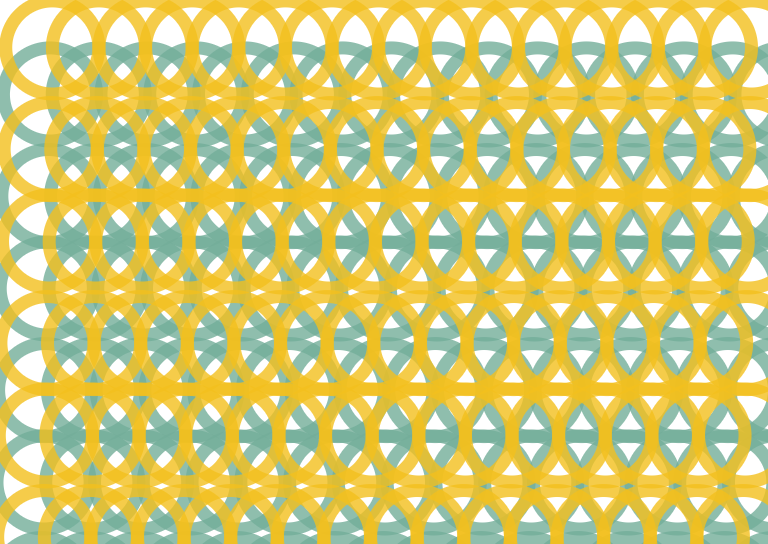
Give the GLSL for this pattern, as a Shadertoy shader.

```glsl
// Overlapping rows of translucent yellow rings laid over rows of translucent teal rings.
// All lengths are fractions of the canvas width, measured from the top left.
#define RADIUS 0.0606
#define STROKE 0.0169
#define ROW_PITCH 0.1263
#define ROW_PAIRING 0.0060
#define ROW_DRIFT 0.0021
#define YELLOW_PITCH 0.0607
#define TEAL_PITCH 0.0635
#define OPACITY 0.8
#define YELLOW vec3(0.953, 0.752, 0.115)
#define TEAL vec3(0.450, 0.680, 0.600)
#define COLUMNS 16
#define ROWS 6

// Antialiased coverage of one ring outline
float ringCoverage(vec2 p, float pixel) {
    float edge = abs(length(p) - RADIUS) - 0.5 * STROKE;
    return clamp(0.5 - edge / pixel, 0.0, 1.0);
}

// Light left after passing through every ring of a layer
float layerTransmission(vec2 p, vec2 firstCenter, float columnPitch, float pixel) {
    float light = 1.0;
    for (int row = 0; row < ROWS; row++) {
        float r = float(row);
        // Odd rows sit lower, so rows touch in pairs; each row slips left
        float pairing = ROW_PAIRING * mod(r, 2.0);
        vec2 rowStart = firstCenter + vec2(-ROW_DRIFT * r, ROW_PITCH * r + pairing);
        if (abs(p.y - rowStart.y) > RADIUS + STROKE) continue;
        for (int column = 0; column < COLUMNS; column++) {
            vec2 center = rowStart + vec2(columnPitch * float(column), 0.0);
            light *= 1.0 - OPACITY * ringCoverage(p - center, pixel);
        }
    }
    return light;
}

void mainImage(out vec4 fragColor, in vec2 fragCoord) {
    float pixel = 1.0 / iResolution.x;
    vec2 p = vec2(fragCoord.x, iResolution.y - fragCoord.y) * pixel;

    // Teal rings on white paper, then yellow rings on top
    float tealLight = layerTransmission(p, vec2(0.0651, 0.1230), TEAL_PITCH, pixel);
    float yellowLight = layerTransmission(p, vec2(0.0681, 0.0618), YELLOW_PITCH, pixel);
    vec3 color = mix(TEAL, vec3(1.0), tealLight);
    color = mix(YELLOW, color, yellowLight);

    fragColor = vec4(color, 1.0);
}
```
